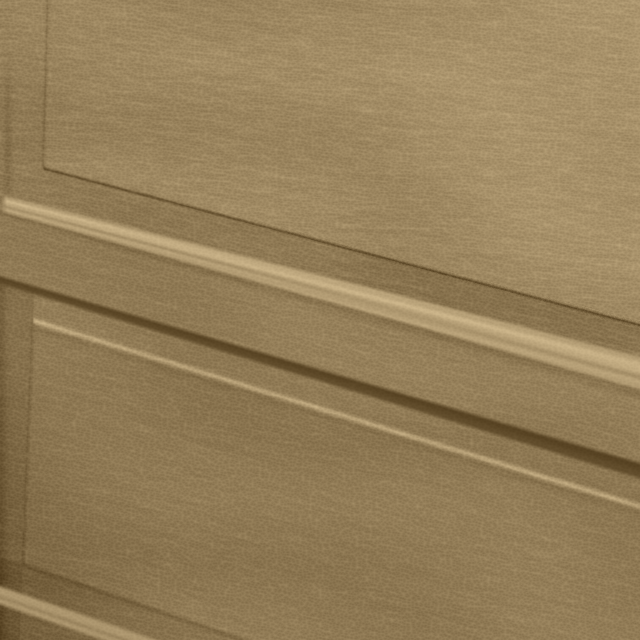
Reproduce this texture procedurally as a Shadertoy shader.

```glsl
// Slanted wooden door panelling: two recessed panels, lit mouldings, dark grooves and fine grain.

// Palette ends and light levels (0 = shadow, 1 = highlight)
const vec3 SHADOW = vec3(0.33, 0.25, 0.125);
const vec3 HIGHLIGHT = vec3(0.77, 0.68, 0.515);
const float UPPER_PANEL = 0.67;
const float UPPER_FRAME = 0.52;
const float MID_RAIL = 0.575;
const float LOWER_FRAME = 0.56;
const float LOWER_PANEL = 0.535;

// Slanted edges: height at the left (downward), slope, bend
const vec3 PANEL_GROOVE = vec3(0.2452, 0.2626, 0.0);
const vec3 MOULDING = vec3(0.317, 0.260, 0.006);
const vec3 DEEP_GROOVE = vec3(0.4375, 0.298, 0.0);
const vec3 LIT_EDGE = vec3(0.4854, 0.306, 0.0);
const vec3 BASE_GROOVE = vec3(0.870, 0.343, 0.0);
const vec3 BASE_MOULDING = vec3(0.930, 0.345, 0.0);

// Upright edges: position at the top, drift per unit downward
const vec2 UPPER_SIDE = vec2(0.0742, -0.024);
const vec2 LOWER_SIDE = vec2(0.0725, -0.041);

const float GRAIN_STRENGTH = 0.18;
const float SPECK_STRENGTH = 0.17;
const float MOTTLE_STRENGTH = 0.035;

float pixel;

vec2 hash2(vec2 p) {
    vec3 q = fract(p.xyx * vec3(0.1031, 0.103, 0.0973));
    q += dot(q, q.yzx + 33.33);
    return fract((q.xx + q.yz) * q.zy);
}

// Distance to the nearest scattered cell point
float cellular(vec2 p) {
    vec2 cell = floor(p), f = fract(p);
    float nearest = 4.0;
    for (int j = -1; j <= 1; j++)
        for (int i = -1; i <= 1; i++) {
            vec2 o = vec2(i, j);
            vec2 r = o + hash2(cell + o) - f;
            nearest = min(nearest, dot(r, r));
        }
    return sqrt(nearest);
}

// Signed vertical offset below a slanted edge
float below(vec2 p, vec3 edge) {
    return p.y - edge.x - p.x * (edge.y + edge.z * p.x);
}

float rightOf(vec2 p, vec2 side) {
    return p.x - side.x - side.y * p.y;
}

float stepSoft(float d, float soft) {
    float w = max(soft, pixel);
    return smoothstep(-w, w, d);
}

float band(float d, float halfWidth, float soft) {
    return stepSoft(halfWidth - abs(d), soft);
}

float glow(float d, float width) {
    float t = d / max(width, pixel);
    return exp(-t * t);
}

// Stretched flecks, wavy streaks and broad tonal bands
float woodGrain(vec2 p, float slope) {
    vec2 q = vec2(p.x, p.y - slope * p.x);
    q.y += 0.003 * sin(q.x * 11.0 + q.y * 23.0);
    float flecks = cellular(q * vec2(26.0, 230.0)) - 0.5;
    float broad = cellular(q * vec2(6.0, 60.0) + 7.0) - 0.5;
    float streaks = sin(q.y * 310.0 + 3.0 * sin(q.x * 9.0)) * sin(q.y * 97.0 + q.x * 6.0);
    return flecks * 0.7 + broad * 0.35 + streaks * 0.08;
}

void mainImage(out vec4 fragColor, in vec2 fragCoord) {
    vec2 p = fragCoord / iResolution.xy;
    p.y = 1.0 - p.y;
    pixel = 0.75 / iResolution.y;

    float groove = below(p, PANEL_GROOVE), rail = below(p, MOULDING);
    float deep = below(p, DEEP_GROOVE), lit = below(p, LIT_EDGE);
    float base = below(p, BASE_GROOVE), foot = below(p, BASE_MOULDING);
    float upperSide = rightOf(p, UPPER_SIDE), lowerSide = rightOf(p, LOWER_SIDE);
    float inUpper = stepSoft(upperSide, 0.002), inLower = stepSoft(lowerSide, 0.002);

    // Flat faces, from top to bottom
    float frame = UPPER_FRAME + 0.12 * (1.0 - inUpper) * smoothstep(0.34, 0.0, p.y);
    float panel = UPPER_PANEL + 0.16 * (p.x - 0.4) * (1.0 - p.y) - 0.04 * (p.y - 0.2);
    panel += 0.05 * glow(length(p - vec2(0.95, 0.06)), 0.3);
    float tone = mix(frame, panel, inUpper * stepSoft(-groove, 0.0015));
    tone = mix(tone, MID_RAIL, stepSoft(rail, 0.004));
    tone = mix(tone, LOWER_FRAME - 0.12 * (1.0 - inLower), stepSoft(deep, 0.003));
    float lower = LOWER_PANEL + 0.05 * (p.x - 0.4);
    tone = mix(tone, lower, inLower * stepSoft(lit, 0.002));
    tone -= 0.14 * stepSoft(base, 0.004) * smoothstep(0.6, 0.0, p.x);
    tone -= 0.10 * smoothstep(0.45, 1.0, p.y) * smoothstep(0.3, 0.0, p.x);
    tone += MOTTLE_STRENGTH * sin(p.x * 8.0 - p.y * 19.0 + 1.5 * sin(p.x * 5.0 + p.y * 9.0));

    // Grain follows each panel's tilt
    float slope = mix(0.10, 0.24, stepSoft(groove, 0.01));
    tone += GRAIN_STRENGTH * woodGrain(p, slope) * mix(1.0, 0.7, stepSoft(rail, 0.01));
    float specks = cellular(p * vec2(190.0, 230.0)) - 0.5;
    tone += SPECK_STRENGTH * specks;

    // Thin recesses and upright joints
    tone -= 0.40 * glow(groove, 0.0026) * inUpper;
    tone -= 0.13 * glow(upperSide, 0.003) * stepSoft(-groove, 0.002);
    tone -= 0.12 * glow(p.x - 0.012, 0.007) * stepSoft(-rail, 0.01) * smoothstep(0.0, 0.25, p.y);
    tone -= 0.12 * glow(lowerSide, 0.003) * stepSoft(lit, 0.002) * stepSoft(-base, 0.002);
    tone -= 0.17 * glow(base, 0.004) * inLower;
    tone -= 0.16 * glow(p.x, 0.010) * stepSoft(deep, 0.004);

    // Rounded mouldings with a ridge and a shaded underside
    float railWidth = 0.0125 + 0.0125 * p.x;
    float across = rail / railWidth;
    float ridge = 0.88 + 0.16 * glow(across + 0.35, 0.3) - 0.13 * glow(across - 0.25, 0.2);
    ridge += 0.03 * sin(across * 11.0 + p.x * 8.0) + 0.10 * specks;
    tone -= 0.13 * glow(across - 1.25, 0.4);
    tone = mix(tone, ridge, band(rail, railWidth, 0.004) * stepSoft(p.x - 0.006, 0.006));
    float footShine = 0.80 - 0.16 * glow(foot - 0.003, 0.004) + 0.10 * specks;
    tone = mix(tone, footShine, band(foot, 0.014, 0.005));

    // Deep groove and the lit edge beneath it
    float depth = 0.006 + 0.006 * p.x;
    float hollow = 0.10 * stepSoft(deep, 0.006) + 0.06 * specks;
    tone = mix(tone, hollow, 0.94 * band(deep, depth, 0.0045));
    tone += 0.40 * glow(lit, 0.0048) * inLower;
    tone -= 0.08 * glow(lit - 0.010, 0.006) * inLower;

    fragColor = vec4(mix(SHADOW, HIGHLIGHT, clamp(tone, -0.1, 1.08)), 1.0);
}
```
